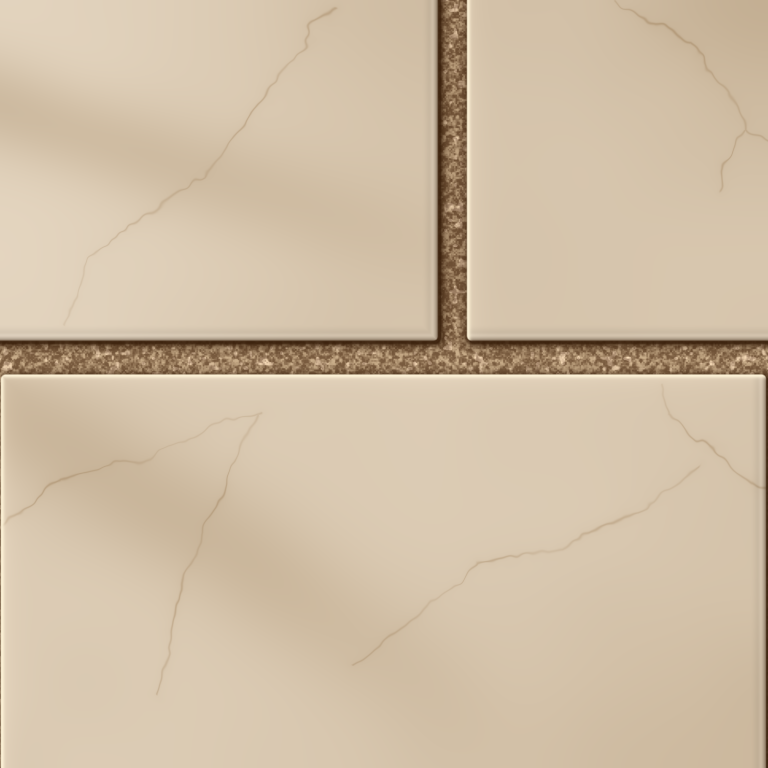
A Shadertoy shader for this texture:

```glsl
// Three glazed cream tiles in running bond, parted by sandy grout.
// Rounded boxes give tile shapes and cast shadows, side distances give the
// bevels, soft diagonal bands the sheen, and wobbled segments the veins.

#define TILE_SHADE vec3(0.72, 0.63, 0.51)
#define TILE_LIGHT vec3(0.91, 0.855, 0.775)
#define RIM_LIGHT vec3(1.0, 0.96, 0.85)
#define SHADOW_TONE vec3(0.22, 0.12, 0.04)
#define GROUT_DARK vec3(0.45, 0.33, 0.22)
#define GROUT_LIGHT vec3(0.78, 0.67, 0.53)
#define CORNER 0.007
#define GRAIN_SCALE 230.0
#define VEIN_WIDTH 0.0016
#define VEIN_STRENGTH 0.10
#define SHADOW_REACH 0.006

float hash(vec2 p) {
    vec3 q = fract(vec3(p.xyx) * 0.1031);
    q += dot(q, q.yzx + 33.33);
    return fract((q.x + q.y) * q.z);
}

float noise(vec2 p) {
    vec2 i = floor(p), f = fract(p);
    f = f * f * (3.0 - 2.0 * f);
    return mix(mix(hash(i), hash(i + vec2(1, 0)), f.x),
               mix(hash(i + vec2(0, 1)), hash(i + vec2(1, 1)), f.x), f.y);
}

float boxDist(vec2 p, vec2 lo, vec2 hi) {
    vec2 q = abs(p - 0.5 * (lo + hi)) - 0.5 * (hi - lo) + CORNER;
    return length(max(q, 0.0)) + min(max(q.x, q.y), 0.0) - CORNER;
}

float segDist(vec2 p, vec2 a, vec2 b) {
    vec2 d = b - a;
    return length(p - a - d * clamp(dot(p - a, d) / dot(d, d), 0.0, 1.0));
}

float vein(vec2 p, vec2 a, vec2 b, vec2 c, vec2 d) {
    float dist = min(segDist(p, a, b), min(segDist(p, b, c), segDist(p, c, d)));
    return exp(-dist * dist / (VEIN_WIDTH * VEIN_WIDTH)) + 0.2 * exp(-dist / 0.008);
}

float allVeins(vec2 p) {
    vec2 wobble = vec2(noise(p * 32.0), noise(p * 32.0 + 71.0)) - 0.5;
    wobble += 0.4 * (vec2(noise(p * 95.0 + 13.0), noise(p * 95.0 + 47.0)) - 0.5);
    vec2 q = p + 0.014 * wobble;
    float v = vein(q, vec2(0.43, 0.99), vec2(0.33, 0.86), vec2(0.27, 0.77), vec2(0.17, 0.705));
    v = max(v, vein(q, vec2(0.17, 0.705), vec2(0.115, 0.66), vec2(0.095, 0.61), vec2(0.085, 0.58)));
    v = max(v, vein(q, vec2(0.80, 1.0), vec2(0.90, 0.94), vec2(0.95, 0.88), vec2(0.97, 0.83)));
    v = max(v, vein(q, vec2(1.0, 0.805), vec2(0.97, 0.83), vec2(0.95, 0.79), vec2(0.935, 0.76)));
    v = max(v, vein(q, vec2(0.0, 0.317), vec2(0.08, 0.375), vec2(0.19, 0.405), vec2(0.34, 0.464)));
    v = max(v, vein(q, vec2(0.335, 0.46), vec2(0.267, 0.32), vec2(0.24, 0.25), vec2(0.208, 0.095)));
    v = max(v, vein(q, vec2(0.46, 0.13), vec2(0.573, 0.22), vec2(0.62, 0.265), vec2(0.73, 0.285)));
    v = max(v, vein(q, vec2(0.73, 0.285), vec2(0.83, 0.33), vec2(0.87, 0.36), vec2(0.91, 0.39)));
    v = max(v, vein(q, vec2(0.866, 0.495), vec2(0.872, 0.46), vec2(0.93, 0.407), vec2(1.0, 0.355)));
    return v * (0.35 + 0.65 * noise(p * 14.0 + 5.0));
}

float bell(float x, float width) {
    return exp(-x * x / (width * width));
}

// Broad reflections: one lightness field for each tile
float sheen(vec2 p, int tile) {
    if (tile == 0) {
        float band = bell(p.y - 0.86 + 0.32 * p.x, 0.065) * exp(-5.0 * p.x * p.x);
        return 0.88 - 0.28 * smoothstep(0.0, 0.57, p.x) - 0.42 * band
             - 0.10 * smoothstep(0.2, 0.5, p.x) * smoothstep(0.8, 1.0, p.y);
    }
    if (tile == 1)
        return 0.63 - 0.28 * smoothstep(0.72, 1.0, p.x) * smoothstep(0.65, 1.0, p.y)
             - 0.08 * smoothstep(0.85, 1.0, p.y);
    float band = bell(p.y - 0.47 + 0.62 * p.x, 0.095) * (1.0 - smoothstep(0.3, 0.75, p.x));
    float low = 1.0 - smoothstep(0.0, 0.35, p.y);
    return 0.72 - 0.34 * band - 0.22 * low * smoothstep(0.2, 0.9, p.x)
         - 0.10 * smoothstep(0.65, 1.0, p.x);
}

// Glaze with lit left and top rims, and turned-away right and lower rims
vec3 glaze(vec2 p, vec2 lo, vec2 hi, int tile) {
    vec2 fromLo = max(p - lo, 0.0), fromHi = max(hi - p, 0.0);
    vec3 col = mix(TILE_SHADE, TILE_LIGHT, sheen(p, tile));
    col -= VEIN_STRENGTH * allVeins(p) * vec3(0.8, 1.0, 1.2);
    col += 0.012 * (noise(p * 9.0) - 0.5);
    float away = min(fromHi.x, fromLo.y);
    col *= 0.87 + 0.13 * smoothstep(0.0, 0.022, away);
    col += 0.07 * bell(away - 0.007, 0.003);
    col = mix(col, SHADOW_TONE, 0.75 * exp(-away / 0.0016));
    float toward = min(fromLo.x, fromHi.y);
    col += 0.05 * exp(-toward / 0.012);
    return mix(col, RIM_LIGHT, 0.9 * bell(toward - 0.001, 0.0035));
}

vec3 groutColor(vec2 p) {
    float grain = 0.6 * noise(p * GRAIN_SCALE) + 0.4 * noise(p * GRAIN_SCALE * 2.1 + 9.0);
    float lit = 0.12 * (1.0 - smoothstep(0.535, 0.565, p.y));
    vec3 col = mix(GROUT_DARK, GROUT_LIGHT, smoothstep(0.2, 0.9, grain) + lit);
    return col + 0.2 * smoothstep(0.7, 0.9, noise(p * 150.0 + 31.0));
}

void mainImage(out vec4 fragColor, in vec2 fragCoord) {
    vec2 p = fragCoord / iResolution.y;
    float pixel = 1.0 / iResolution.y;
    vec2 lo[3] = vec2[3](vec2(-0.5, 0.556), vec2(0.608, 0.556), vec2(0.001, -0.5));
    vec2 hi[3] = vec2[3](vec2(0.5705, 1.5), vec2(1.5, 1.5), vec2(0.998, 0.5125));
    // Grout with shadows falling to the lower right
    vec3 col = groutColor(p);
    for (int i = 0; i < 3; i++) {
        float shadowDist = boxDist(p - vec2(0.003, -0.003), lo[i], hi[i]);
        col = mix(col, SHADOW_TONE, 0.92 * exp(-max(shadowDist, 0.0) / SHADOW_REACH));
    }
    // Tiles over the grout
    for (int i = 0; i < 3; i++) {
        float cover = 1.0 - smoothstep(-pixel, pixel, boxDist(p, lo[i], hi[i]));
        if (cover > 0.0) col = mix(col, glaze(p, lo[i], hi[i], i), cover);
    }
    fragColor = vec4(clamp(col, 0.0, 1.0), 1.0);
}
```
